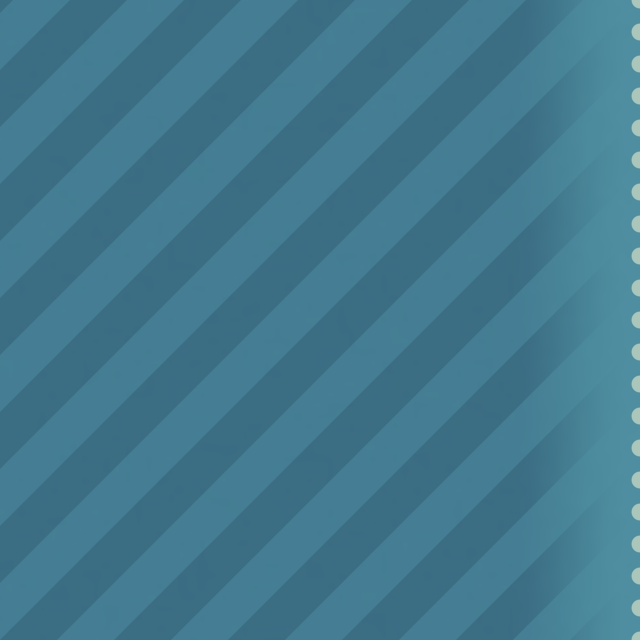
This pattern is drawn by a Shadertoy shader. Its source:

```glsl
// Diagonal two-tone teal stripes that melt into a brighter band at the right,
// where a column of pale dots is cut in half by the canvas edge.
// Stripes come from a folded repeat, dots from a circle distance per cell.

const vec3 STRIPE_LIGHT = vec3(0.270, 0.494, 0.580);
const vec3 STRIPE_DARK  = vec3(0.231, 0.427, 0.514);
const vec3 BAND_COLOR   = vec3(0.306, 0.557, 0.627);
const vec3 DOT_COLOR    = vec3(0.670, 0.775, 0.730);

const float STRIPE_PERIOD = 0.1781;  // measured along either canvas axis
const float STRIPE_START  = 0.1094;  // first dark edge, from the top left
const float STRIPE_SOFT   = 0.0022;
const float FADE_START    = 0.205;   // distances from the right edge
const float FADE_END      = 0.012;
const float DOT_COUNT     = 20.0;
const float DOT_RADIUS    = 0.0132;
const float DOT_SOFT      = 0.0020;
const float MOTTLE_SCALE  = 60.0;
const float MOTTLE_AMOUNT = 0.005;

float hash(vec2 p) {
    p = fract(p * vec2(0.1731, 0.2317));
    p += dot(p, p.yx + 17.3);
    return fract(p.x * p.y * 37.7);
}

float valueNoise(vec2 p) {
    vec2 cell = floor(p);
    vec2 f = fract(p);
    f = f * f * (3.0 - 2.0 * f);
    float low  = mix(hash(cell), hash(cell + vec2(1.0, 0.0)), f.x);
    float high = mix(hash(cell + vec2(0.0, 1.0)), hash(cell + 1.0), f.x);
    return mix(low, high, f.y);
}

// Coverage of a shape from its signed distance (negative inside)
float coverage(float dist, float softness) {
    return 1.0 - smoothstep(-0.5 * softness, 0.5 * softness, dist);
}

// Signed distance to the dark half of each diagonal period
float stripeDistance(vec2 p) {
    float along = (p.x + 1.0 - p.y - STRIPE_START) / STRIPE_PERIOD;
    float fold = abs(fract(along) - 0.25);
    fold = min(fold, 1.0 - fold);
    return (fold - 0.25) * STRIPE_PERIOD * inversesqrt(2.0);
}

// Signed distance to dots centred on the right edge
float dotDistance(float fromRight, float y) {
    float spacing = 1.0 / DOT_COUNT;
    float offset = y - spacing * round(y / spacing);
    return length(vec2(fromRight, offset)) - DOT_RADIUS;
}

void mainImage(out vec4 fragColor, in vec2 fragCoord) {
    vec2 p = fragCoord / iResolution.y;
    float fromRight = iResolution.x / iResolution.y - p.x;
    float pixel = 1.5 / iResolution.y;

    // Stripes
    float dark = coverage(stripeDistance(p), max(STRIPE_SOFT, pixel));
    vec3 color = mix(STRIPE_LIGHT, STRIPE_DARK, dark);

    // Bright band that dissolves the stripes
    float fade = 1.0 - smoothstep(FADE_END, FADE_START, fromRight);
    color = mix(color, BAND_COLOR, fade);

    // Faint tonal unevenness
    color += MOTTLE_AMOUNT * (valueNoise(p * MOTTLE_SCALE) - 0.5);

    // Dots
    float dots = coverage(dotDistance(fromRight, p.y), max(DOT_SOFT, pixel));
    color = mix(color, DOT_COLOR, dots);

    fragColor = vec4(color, 1.0);
}
```
